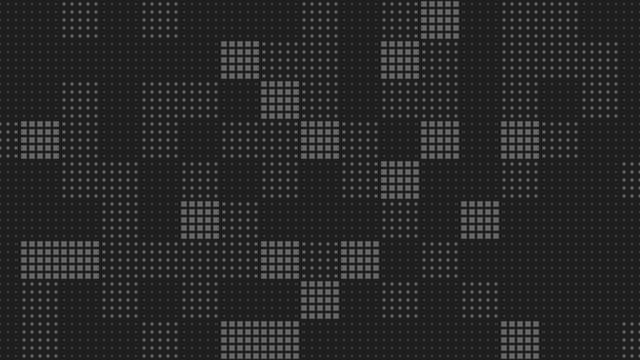
This pattern is drawn by a Shadertoy shader. Its source:

```glsl
// A dark grid of blocks, each holding 5 x 5 square dots. A hash per block picks
// one of three dot sizes; every dot is an axis-aligned box with its edges
// smoothed by the exact share of the pixel it covers.

const float BLOCK_ROWS = 9.0;        // blocks down the canvas
const float DOTS_PER_BLOCK = 5.0;    // dots along one side of a block
const float SMALL_SIZE = 0.16;       // dot widths, as shares of the dot pitch
const float MEDIUM_SIZE = 0.36;
const float LARGE_SIZE = 0.69;
const float LARGE_SHARE = 0.155;     // share of blocks with large dots
const float MEDIUM_SHARE = 0.31;     // share of blocks with medium dots
const vec3 BACKGROUND = vec3(0.118);
const vec3 DOT_COLOR = vec3(0.40);

// Integer hash of a block index, from 0 to 1.
float hash21(vec2 cell) {
    uvec2 q = uvec2(ivec2(cell) + 512) * uvec2(1597334673u, 3812015801u);
    uint n = (q.x ^ q.y) * 1597334673u;
    n = (n ^ (n >> 15u)) * 2246822519u;
    n ^= n >> 13u;
    return float(n >> 8u) / 16777216.0;
}

// Dot width for a block, chosen at random from the three sizes.
float blockDotSize(vec2 block) {
    float pick = hash21(block);
    if (pick < LARGE_SHARE) return LARGE_SIZE;
    if (pick < LARGE_SHARE + MEDIUM_SHARE) return MEDIUM_SIZE;
    return SMALL_SIZE;
}

// Share of a pixel covered by a centred square of the given width.
float squareCoverage(vec2 p, float size, float pixel) {
    vec2 low = max(p - 0.5 * pixel, vec2(-0.5 * size));
    vec2 high = min(p + 0.5 * pixel, vec2(0.5 * size));
    vec2 overlap = max(high - low, 0.0) / pixel;
    return overlap.x * overlap.y;
}

void mainImage(out vec4 fragColor, in vec2 fragCoord) {
    // Dot pitch is one unit, with the origin at the canvas centre.
    float dotRows = BLOCK_ROWS * DOTS_PER_BLOCK;
    float pixel = dotRows / iResolution.y;
    vec2 p = (fragCoord - 0.5 * iResolution.xy) * pixel;

    // Nearest dot, and the block that owns it.
    vec2 dotIndex = floor(p + 0.5);
    vec2 block = floor(dotIndex / DOTS_PER_BLOCK + 0.5);

    float coverage = squareCoverage(p - dotIndex, blockDotSize(block), pixel);
    fragColor = vec4(mix(BACKGROUND, DOT_COLOR, coverage), 1.0);
}
```
